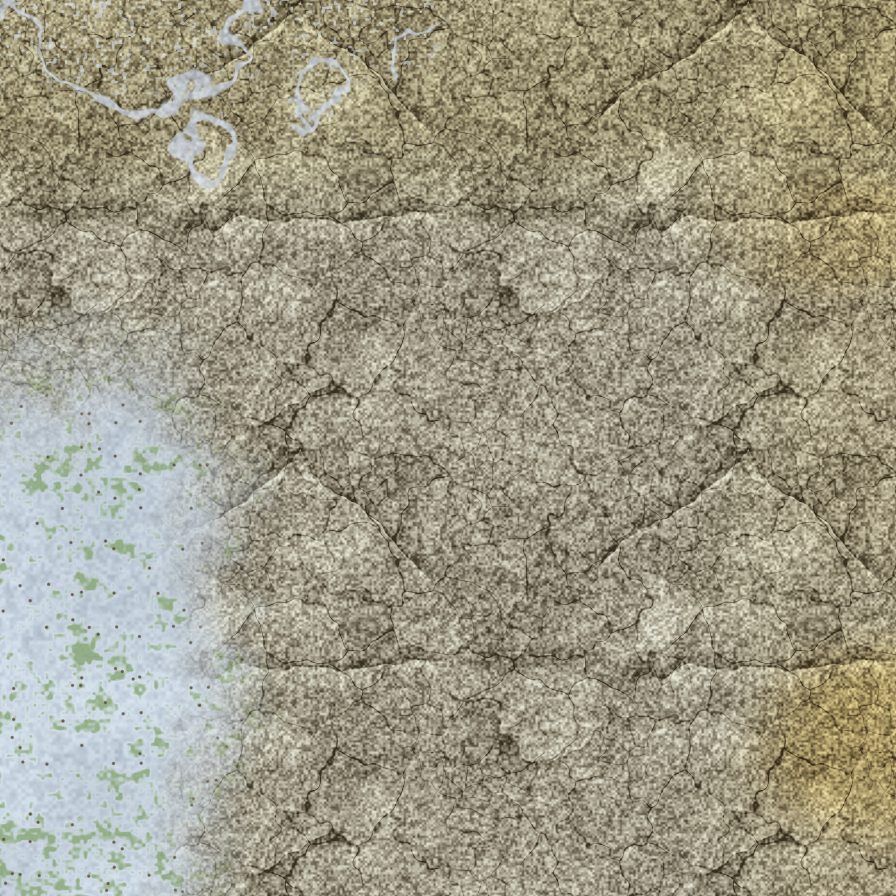
Write a WebGL 1 fragment shader that draws this texture.

```glsl
precision highp float;
// Weathered rock in 2 x 2 repeats, overlaid with frost, moss, ochre stain and mineral veins.
uniform vec2 u_resolution;

const float REPEATS = 2.0;
const float PLATES = 7.0;      // cracked plates across one repeat
const float CHIPS = 19.0;      // small chips across one repeat
const float RELIEF_GAIN = 1.15;
const float GRAIN_GAIN = 0.85;
const float NO_WRAP = 1024.0;
const vec2 LIGHT_STEP = vec2(-0.005, 0.007);
const vec3 CREVICE = vec3(0.21, 0.18, 0.12);
const vec3 STONE = vec3(0.60, 0.575, 0.495);
const vec3 PALE = vec3(0.90, 0.90, 0.84);
const vec3 OCHRE = vec3(1.06, 0.98, 0.74);
const vec3 OLIVE = vec3(1.0, 0.98, 0.88);
const vec3 FROST = vec3(0.79, 0.84, 0.89);
const vec3 MOSS = vec3(0.50, 0.63, 0.42);
const vec3 SPECK = vec3(0.32, 0.25, 0.18);
const vec3 MINERAL = vec3(0.78, 0.81, 0.85);

float hash(vec2 p) {
  vec3 q = fract(p.xyx * 0.1031);
  q += dot(q, q.yzx + 33.33);
  return fract((q.x + q.y) * q.z);
}
// Value noise that wraps after `period` cells
float noise(vec2 p, float period) {
  vec2 i = floor(p), f = fract(p);
  f = f * f * (3.0 - 2.0 * f);
  vec2 a = mod(i, period), b = mod(i + 1.0, period);
  return mix(mix(hash(a), hash(vec2(b.x, a.y)), f.x),
             mix(hash(vec2(a.x, b.y)), hash(b), f.x), f.y);
}
vec2 jitter(vec2 p, float period) {
  return vec2(noise(p, period), noise(p + 9.6, period)) - 0.5;
}
float relief(vec2 t) {
  float sum = 0.0, amp = 0.36, freq = 7.0;
  for (int i = 0; i < 5; i++) {
    sum += amp * noise(t * freq + float(i) * 7.3, freq);
    amp *= 0.68;
    freq *= 2.0;
  }
  return sum;
}
// Wrapping cells: x = gap to the nearest border, y = random value of the cell
vec2 plates(vec2 p, float period) {
  float near = 9.0, next = 9.0, id = 0.0;
  for (int k = 0; k < 9; k++) {
    vec2 c = floor(p) + vec2(mod(float(k), 3.0), floor(float(k) / 3.0)) - 1.0, w = mod(c, period);
    float d = length(c + vec2(hash(w + 3.7), hash(w + 51.2)) - p);
    next = min(next, max(d, near));
    if (d < near) { near = d; id = hash(w + 90.1); }
  }
  return vec2(next - near, id);
}
// Lit lip below the line d = 0, shadow above it
float ledge(float d) {
  float a = abs(d);
  return mix(0.10 * exp(-a * 25.0) + 0.16 * exp(-a * 110.0),
             -0.15 * exp(-a * 25.0) - 0.24 * exp(-a * 130.0), smoothstep(-0.003, 0.004, d));
}
float span(float x, float a, float b) {
  return smoothstep(a - 0.03, a + 0.03, x) * (1.0 - smoothstep(b - 0.03, b + 0.03, x));
}
float blob(vec2 p, vec2 centre, vec2 radius) {
  return 1.0 - smoothstep(0.5, 1.2, length((p - centre) / radius));
}
float rockTone(vec2 t) {
  vec2 warp = jitter(t * 8.0, 8.0), fine = jitter(t * 40.0, 40.0);
  vec2 q = t + warp * 0.05 + fine * 0.018;
  float height = relief(t);
  float tone = 0.53 + 0.30 * (height - 0.48) + RELIEF_GAIN * (height - relief(t + LIGHT_STEP));
  // Plates, chips and broken cracks
  vec2 plate = plates((t + warp * 0.10 + fine * 0.025) * PLATES, PLATES);
  vec2 chip = plates((t + warp * 0.06 + fine * 0.02) * CHIPS, CHIPS);
  float open = smoothstep(0.38, 0.66, noise(t * 9.0 + 5.5, 9.0));
  tone += 0.09 * (plate.y - 0.5) + 0.10 * (chip.y - 0.5);
  tone -= 0.34 * open * (1.0 - smoothstep(0.0, 0.05, plate.x));
  tone -= 0.24 * (1.0 - open) * (1.0 - smoothstep(0.0, 0.12, chip.x));
  // Peaked ridge, shelf, lower fold and curved hollow
  tone += ledge(q.y - 0.99 + 0.85 * abs(q.x - 0.66)) * span(t.x, 0.32, 0.95);
  tone += ledge(q.y - 0.49 - 0.07 * (q.x - 0.45)) * span(t.x, 0.43, 0.99);
  tone += 0.8 * ledge(0.03 + 0.62 * (q.x - 0.55) - q.y) * span(t.x, 0.54, 0.75);
  tone += 0.7 * ledge(length(q - vec2(0.22, 0.47)) - 0.15) * (1.0 - smoothstep(0.38, 0.45, t.y));
  // Pale faces and dark hollows
  tone += 0.13 * blob(q, vec2(0.47, 0.64), vec2(0.07, 0.10)) + 0.07 * blob(q, vec2(0.73, 0.79), vec2(0.11));
  tone += 0.08 * blob(q, vec2(0.25, 0.46), vec2(0.11, 0.08)) + 0.11 * blob(q, vec2(0.64, 0.34), vec2(0.04, 0.06));
  tone -= 0.12 * blob(q, vec2(0.16, 0.54), vec2(0.15, 0.05)) + 0.10 * blob(q, vec2(0.74, 0.29), vec2(0.06, 0.09));
  // Sandy grain
  return tone + GRAIN_GAIN * (0.7 * noise(t * 197.0, 197.0) + 0.3 * noise(t * 113.0, 113.0) - 0.5);
}
void main() {
  vec2 p = gl_FragCoord.xy / u_resolution;
  float tone = clamp(rockTone(fract(p * REPEATS)), 0.0, 1.0);
  vec3 col = mix(mix(CREVICE, STONE, min(tone * 2.0, 1.0)), PALE, max(tone * 2.0 - 1.0, 0.0));
  float broad = noise(p * 9.0, NO_WRAP), mid = noise(p * 31.0, NO_WRAP);
  float small = noise(p * 90.0, NO_WRAP), fine = noise(p * 230.0, NO_WRAP);
  // Warm stains at the right and along the top
  float stain = smoothstep(0.72, 1.0, p.x + 0.14 * (broad - 0.5));
  stain *= 0.25 + 0.75 * max(blob(p, vec2(1.0, 0.17), vec2(0.18, 0.12)), 0.6 * blob(p, vec2(0.92, 0.74), vec2(0.2, 0.07)));
  col *= mix(vec3(1.0), OLIVE, smoothstep(0.70, 0.88, p.y)) * mix(vec3(1.0), OCHRE, stain);
  // Mineral veins at the upper left: a sagging line, two rings and a side branch
  vec2 v = p + 0.04 * jitter(p * 31.0, NO_WRAP) + 0.016 * jitter(p * 90.0, NO_WRAP);
  float bend = v.x - 0.15;
  float vein = abs(v.y - 0.875 - 6.0 * bend * bend) / sqrt(1.0 + 144.0 * bend * bend);
  vein = min(vein, abs(length((v - vec2(0.35, 0.895)) * vec2(1.0, 0.75)) - 0.025));
  vein = min(vein, abs(length((v - vec2(0.235, 0.835)) * vec2(1.0, 0.7)) - 0.027));
  vein = min(vein, abs(v.y - 0.93 - (v.x - 0.44)) + 0.2 * max(0.43 - v.x, 0.0));
  float zone = smoothstep(0.76, 0.80, p.y) * (1.0 - smoothstep(0.47, 0.51, p.x));
  float width = 0.001 + 0.008 * mid * small + 0.004 * blob(p, vec2(0.2, 0.87), vec2(0.09));
  float deposit = 1.0 - smoothstep(width * 0.5, width + 0.003, vein);
  deposit = max(deposit, 0.7 * smoothstep(0.70, 0.85, fine) * smoothstep(0.88, 1.0, p.y + 0.1 * mid));
  col = mix(col, MINERAL + 0.2 * (fine - 0.5), 0.85 * deposit * zone);
  // Frost at the lower left with moss clumps and dark specks
  float reach = 0.235 + 0.025 * cos((p.y - 0.34) * 9.0) + 0.05 * (broad + mid - 1.0);
  float frost = (1.0 - smoothstep(reach - 0.08, reach + 0.06, p.x)) * (1.0 - smoothstep(0.47, 0.69, p.y + 0.06 * (mid - 0.5)));
  vec3 ice = FROST + 0.07 * (broad + mid - 1.0) + 0.09 * (small - 0.5) + 0.12 * (fine - 0.5);
  float moss = smoothstep(0.56, 0.76, 0.34 * mid + 0.36 * small + 0.30 * fine);
  vec2 g = p * 105.0, cell = floor(g), seat = 0.3 + 0.4 * vec2(hash(cell + 11.0), hash(cell + 29.0));
  float speck = step(0.93, hash(cell)) * (1.0 - smoothstep(0.08, 0.28, length(fract(g) - seat)));
  ice = mix(mix(ice, MOSS, 0.8 * moss), SPECK, 0.8 * speck);
  gl_FragColor = vec4(clamp(mix(col, ice, 0.95 * frost), 0.0, 1.0), 1.0);
}
```
